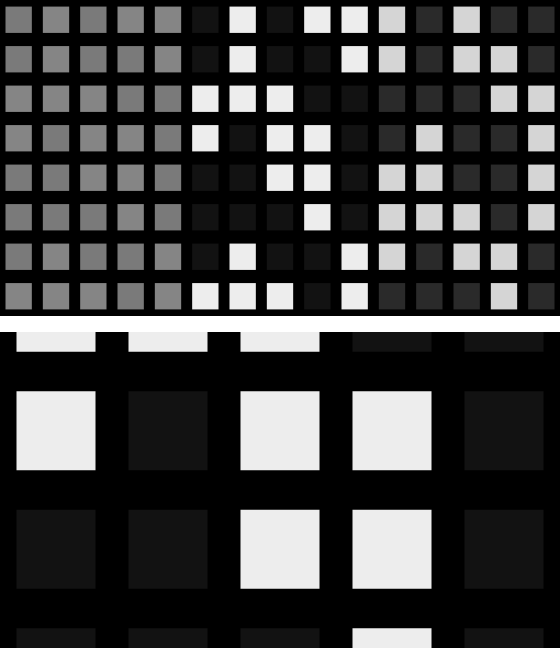
Top, the full canvas; bottom, a detail of the centre.
Give the GLSL for this pattern, as a Shadertoy shader.

```glsl
// Grid of grey squares on black: three panels show one binary pattern at different contrasts.
#define COLUMNS 15
#define ROWS 8
#define PANEL_COLUMNS 5
#define SQUARE_SIZE (1.0 / 12.0)   // side, in canvas heights
#define MID_GREY 0.5
#define FAINT_CONTRAST 0.02
#define STRONG_CONTRAST 0.43
#define INVERSE_CONTRAST -0.335    // negative swaps light and dark

// Each panel column is a pulse train running down the rows; returns -1 or 1.
float pulseSign(int column, int row) {
    bool slow = column % 3 == 1;
    int period = slow ? 6 : 5;
    int onset = slow ? 0 : 2 + column / 3;
    int width = column % 4 == 0 ? 2 : 3;
    return (row - onset + period) % period < width ? 1.0 : -1.0;
}

float panelContrast(int panel) {
    return panel == 0 ? FAINT_CONTRAST
         : panel == 1 ? STRONG_CONTRAST : INVERSE_CONTRAST;
}

// Antialiased coverage of a centred square.
float squareMask(vec2 p, float pixel) {
    vec2 inside = clamp((0.5 * SQUARE_SIZE - abs(p)) / pixel + 0.5, 0.0, 1.0);
    return inside.x * inside.y;
}

void mainImage(out vec4 fragColor, in vec2 fragCoord) {
    // Cell index, with rows counted from the top
    vec2 grid = vec2(COLUMNS, ROWS);
    vec2 cellPos = fragCoord / iResolution.xy * grid;
    ivec2 cell = ivec2(floor(cellPos));
    int row = ROWS - 1 - cell.y;

    // Position within the cell, in canvas heights
    vec2 cellSize = vec2(iResolution.x / iResolution.y, 1.0) / grid;
    vec2 local = (fract(cellPos) - 0.5) * cellSize;

    // Tone of the square
    float contrast = panelContrast(cell.x / PANEL_COLUMNS);
    float tone = MID_GREY + contrast * pulseSign(cell.x % PANEL_COLUMNS, row);

    fragColor = vec4(vec3(tone * squareMask(local, 1.0 / iResolution.y)), 1.0);
}
```
